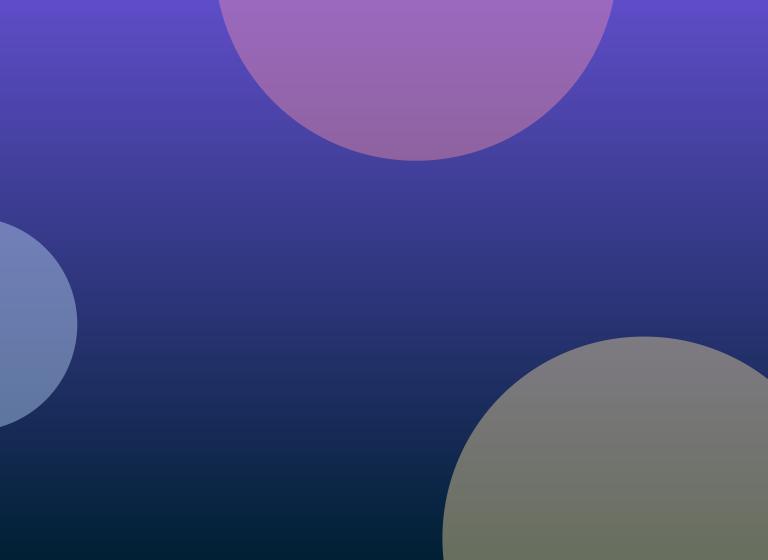
Reproduce this background procedurally as a Shadertoy shader.

```glsl
// Three translucent discs over a vertical violet to deep navy gradient.

// Blends a half-transparent disc over base, shaded from low (bottom) to high (top).
vec3 blendDisc(vec3 base, vec2 p, vec2 center, float radius, vec3 low, vec3 high) {
    vec2 offset = p - center;
    float pixel = 1.0 / iResolution.y;
    float coverage = clamp(0.5 - (length(offset) - radius) / pixel, 0.0, 1.0);
    vec3 tint = mix(low, high, clamp(0.5 + 0.5 * offset.y / radius, 0.0, 1.0));
    return mix(base, tint, 0.5 * coverage);
}

void mainImage(out vec4 fragColor, in vec2 fragCoord) {
    // Canvas height is one unit
    vec2 p = fragCoord / iResolution.y;

    // Sky gradient
    vec3 color = mix(vec3(0.0, 0.125, 0.2), vec3(0.37, 0.302, 0.784), p.y);

    // Pink disc at the top
    color = blendDisc(color, p, vec2(0.743, 1.073), 0.36,
                      vec3(0.85, 0.52, 0.63), vec3(0.85, 0.52, 0.82));

    // Pale blue disc at the left edge
    color = blendDisc(color, p, vec2(-0.053, 0.421), 0.191,
                      vec3(0.65, 0.755, 0.9), vec3(0.67, 0.77, 0.9));

    // Sand disc at the lower right
    color = blendDisc(color, p, vec2(1.15, 0.039), 0.36,
                      vec3(0.79, 0.73, 0.49), vec3(0.84, 0.76, 0.59));

    fragColor = vec4(color, 1.0);
}
```
